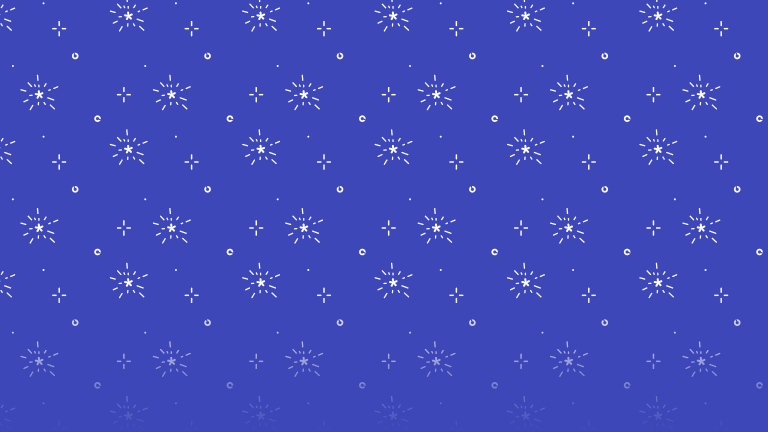
A Shadertoy shader for this pattern:

```glsl
// Repeating white starbursts, sparkles, rings and dots on blue, fading out toward the bottom.
#define CANVAS_HEIGHT 648.0
#define PERIOD vec2(198.6, 200.0)
#define GROUND vec3(0.238, 0.278, 0.718)
#define INK vec3(0.99)
#define RAY_HALF_WIDTH 0.95
#define ARM_LENGTH 5.2
#define ARM_HALF_WIDTH 1.5
#define RING_RADIUS 3.6
#define RING_HALF_WIDTH 1.3
#define DOT_RADIUS 1.4
#define FADE_HEIGHT 0.33

const int RAY_COUNT = 15;

// Each ray: angle in degrees, inner radius, outer radius
const vec3 RAYS[RAY_COUNT] = vec3[](
    vec3(95, 21, 30), vec3(92, 11, 15), vec3(58, 14, 20),
    vec3(24, 15, 19), vec3(23, 23, 31), vec3(-20, 13, 24),
    vec3(-43, 22, 32), vec3(-58, 13, 18), vec3(-95, 11, 16),
    vec3(-121, 18, 27), vec3(-155, 18, 26), vec3(165, 20, 29),
    vec3(185, 10, 15), vec3(133, 16, 25), vec3(115, 13, 17));

// Offset from the nearest repeat of a motif
vec2 repeatAt(vec2 p, vec2 center) {
    vec2 q = p - center;
    return q - PERIOD * round(q / PERIOD);
}

vec2 nearest(vec2 a, vec2 b) {
    return dot(a, a) < dot(b, b) ? a : b;
}

// Rounded dash along a direction, between two radii
float dash(vec2 p, float degrees, float inner, float outer, float halfWidth) {
    float a = radians(degrees);
    vec2 dir = vec2(cos(a), sin(a));
    float along = clamp(dot(p, dir), inner + halfWidth, outer - halfWidth);
    return length(p - dir * along) - halfWidth;
}

// Five-armed star surrounded by uneven rays
float starburst(vec2 p) {
    float d = 1e5;
    for (int i = 0; i < 5; i++)
        d = min(d, dash(p, 97.0 + 72.0 * float(i), -ARM_HALF_WIDTH,
                        ARM_LENGTH + ARM_HALF_WIDTH, ARM_HALF_WIDTH));
    for (int i = 0; i < RAY_COUNT; i++)
        d = min(d, dash(p, RAYS[i].x, RAYS[i].y, RAYS[i].z, RAY_HALF_WIDTH));
    return d;
}

// Four dashes around an open center
float sparkle(vec2 p) {
    p = abs(p);
    return min(dash(p, 0.0, 3.8, 10.5, 1.1), dash(p, 90.0, 3.8, 11.5, 1.1));
}

// Small ring with a notch in the given direction
float notchedRing(vec2 p, float degrees) {
    float a = radians(degrees);
    float ring = abs(length(p) - RING_RADIUS) - RING_HALF_WIDTH;
    return max(ring, -dash(p, degrees, 0.0, 9.0, 0.9));
}

void mainImage(out vec4 fragColor, in vec2 fragCoord) {
    float pixel = CANVAS_HEIGHT / iResolution.y;
    vec2 p = fragCoord * pixel;

    // Motifs, two of each kind per tile
    float d = starburst(nearest(repeatAt(p, vec2(456, 306)), repeatAt(p, vec2(590, 424))));
    d = min(d, sparkle(nearest(repeatAt(p, vec2(486, 405)), repeatAt(p, vec2(583, 306)))));
    d = min(d, notchedRing(repeatAt(p, vec2(510, 364)), 110.0));
    d = min(d, notchedRing(repeatAt(p, vec2(543.5, 270)), -20.0));
    vec2 dotOffset = nearest(repeatAt(p, vec2(416.5, 349)), repeatAt(p, vec2(462.5, 243)));
    d = min(d, length(dotOffset) - DOT_RADIUS);

    // Smooth edges and fade toward the bottom
    float coverage = clamp(0.5 - d / pixel, 0.0, 1.0);
    float fade = clamp(p.y / (CANVAS_HEIGHT * FADE_HEIGHT), 0.0, 1.0);
    fragColor = vec4(mix(GROUND, INK, coverage * fade), 1.0);
}
```
